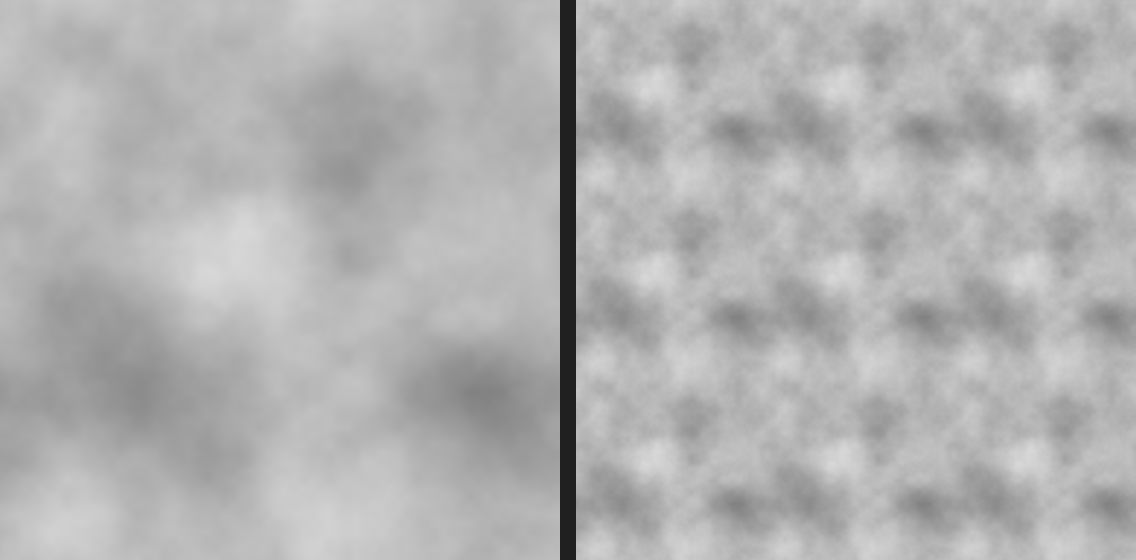
Left: one tile. Right: repeated 3 by 3.
This texture is drawn by a WebGL 1 fragment shader. Its source:

```glsl
precision highp float;
// Soft grey cloud noise that tiles seamlessly.
uniform vec2 u_resolution;

const float MEAN_GREY = 0.695;       // average brightness
const float CONTRAST = 0.22;         // strength of the largest clouds
const float GAIN = 0.5;              // strength of each finer octave
const float BASE_CELLS = 4.0;        // largest clouds per tile side
const int OCTAVES = 5;
const float BAND_STRENGTH = 0.025;   // faint horizontal layering
const float BAND_COUNT = 2.0;        // whole number, so that it wraps
const vec2 SHIFT = vec2(0.12, 0.30); // position of the darkest layer
const float TAU = 6.2831853;

// Sine-free hash of a lattice point, 0 to 1
float hash(vec2 p) {
  vec3 q = fract(vec3(p.xyx) * 0.1031);
  q += dot(q, q.yzx + 33.33);
  return fract((q.x + q.y) * q.z);
}

// Even spread of greys over the coarse lattice: a permutation of its cells
float shuffledGrey(vec2 cell) {
  float count = BASE_CELLS * BASE_CELLS;
  float k = cell.x + BASE_CELLS * cell.y;
  float rank = mod(5.0 + k * (7.0 + 6.0 * k), count);
  return (rank + 0.5) / count;
}

float latticeGrey(vec2 cell, float cells) {
  cell = mod(cell, cells);
  if (cells < BASE_CELLS + 0.5) return shuffledGrey(cell);
  return hash(cell + cells * 1.7 + 11.0);
}

// Value noise that repeats after a whole number of cells
float wrappedNoise(vec2 uv, float cells) {
  vec2 p = uv * cells;
  vec2 cell = floor(p);
  vec2 f = p - cell;
  vec2 blend = f * f * (3.0 - 2.0 * f);
  float low = mix(latticeGrey(cell, cells),
                  latticeGrey(cell + vec2(1.0, 0.0), cells), blend.x);
  float high = mix(latticeGrey(cell + vec2(0.0, 1.0), cells),
                   latticeGrey(cell + vec2(1.0, 1.0), cells), blend.x);
  return mix(low, high, blend.y);
}

// Sum of octaves, centred on zero
float clouds(vec2 uv) {
  float sum = 0.0;
  float strength = 1.0;
  float cells = BASE_CELLS;
  for (int i = 0; i < OCTAVES; i++) {
    sum += strength * (wrappedNoise(uv, cells) - 0.5);
    strength *= GAIN;
    cells *= 2.0;
  }
  return sum;
}

void main() {
  vec2 uv = gl_FragCoord.xy / u_resolution - SHIFT;
  float band = -cos(TAU * BAND_COUNT * uv.y);
  float grey = MEAN_GREY + CONTRAST * clouds(uv) + BAND_STRENGTH * band;
  gl_FragColor = vec4(vec3(clamp(grey, 0.0, 1.0)), 1.0);
}
```
